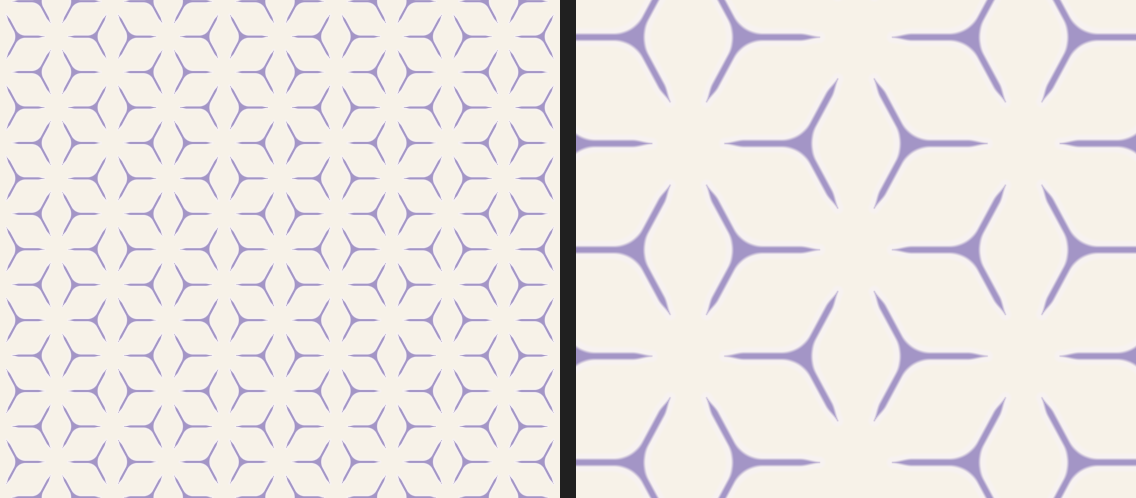
Left: the whole. Right: its middle third, enlarged.
Reproduce this pattern procedurally as a Shadertoy shader.

```glsl
// Lengths are fractions of the canvas width
const vec2 PERIOD = vec2(0.1996, 0.12656);
const vec2 ANCHOR = vec2(0.1008, 0.0012);
const float HUB_OFFSET = 0.0316;               // hub to mirror axis
const vec2 LEVEL_ARM = vec2(0.0464, 0.0);
const vec2 SLANTED_ARM = vec2(-0.0207, 0.0384);
const float HALF_WIDTH = 0.0019;
const float TAPER_START = 0.75;                // along the arm, 0 to 1
const float FILLET = 0.011;
const float EDGE = 0.0011;
const float HALO_REACH = 0.0045;
const vec3 PAPER = vec3(0.970, 0.950, 0.910);
const vec3 HALO = vec3(0.970, 0.950, 0.945);
const vec3 INK = vec3(0.640, 0.585, 0.775);

// Distance to an arm that narrows to a point at its tip
float armDistance(vec2 p, vec2 tip) {
    float t = clamp(dot(p, tip) / dot(tip, tip), 0.0, 1.0);
    float width = HALF_WIDTH * (1.0 - smoothstep(TAPER_START, 1.02, t));
    return length(p - tip * t) - width;
}

float smoothMin(float a, float b, float k) {
    float h = max(k - abs(a - b), 0.0) / k;
    return min(a, b) - 0.25 * k * h * h;
}

// Three arms; the nearest two blend into a flared hub
float starDistance(vec2 p) {
    float a = armDistance(p, LEVEL_ARM);
    float b = armDistance(p, SLANTED_ARM);
    float c = armDistance(p, SLANTED_ARM * vec2(1.0, -1.0));
    float nearest = min(a, min(b, c));
    float second = max(min(a, b), min(max(a, b), c));
    return smoothMin(nearest, second, FILLET);
}

// A mirrored pair of stars in every cell of a rectangular grid
float pairGrid(vec2 p) {
    vec2 cell = (fract(p / PERIOD + 0.5) - 0.5) * PERIOD;
    return starDistance(vec2(abs(cell.x) - HUB_OFFSET, cell.y));
}

void mainImage(out vec4 fragColor, in vec2 fragCoord) {
    vec2 p = fragCoord / iResolution.x - ANCHOR;

    // Two grids, staggered by half a period
    float d = min(pairGrid(p), pairGrid(p + 0.5 * PERIOD));

    // Faint halo below the ink
    float edge = max(EDGE, 0.7 / iResolution.x);
    vec3 color = mix(HALO, PAPER, smoothstep(0.5 * HALO_REACH, HALO_REACH, d));
    color = mix(INK, color, smoothstep(-edge, edge, d));
    fragColor = vec4(color, 1.0);
}
```
